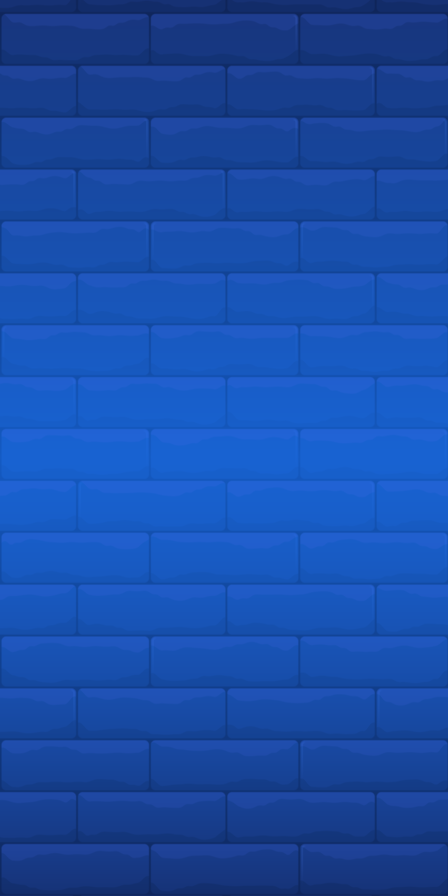
Give the GLSL for this texture, as a Shadertoy shader.

```glsl
// Blue brick wall in running bond, three bricks across and about 17 rows high,
// glowing along its middle. Each brick is a rounded box with a pale top bevel
// and a shaded foot, whose ragged edges come from layered, per-brick sines.

float hash(vec2 p) {
    return fract(sin(dot(p, vec2(41.3, 289.1))) * 4375.85);
}

float roundedBox(vec2 p, vec2 halfSize, float radius) {
    vec2 d = abs(p) - halfSize + radius;
    return length(max(d, 0.0)) + min(max(d.x, d.y), 0.0) - radius;
}

// Broad chipped contour with flattened steps, roughly in -1..1
float raggedEdge(float x, float seed) {
    float phase = seed * 40.0;
    float wave = sin(x * 2.3 + phase) + 0.7 * sin(x * 4.9 - phase * 1.7);
    return 0.6 * wave + 0.12 * sin(wave * 6.0 + phase) + 0.06 * sin(x * 15.0 + phase);
}

void mainImage(out vec4 fragColor, in vec2 fragCoord) {
    vec2 uv = fragCoord / iResolution.xy;
    const float ROWS = 17.27;
    const float BRICK_ASPECT = 2.88;
    float aa = ROWS / iResolution.y;

    // Brick layout: odd rows are shifted by about half a brick
    vec2 grid = vec2(uv.x * 3.0 - 0.004, uv.y * ROWS - 0.02);
    float row = floor(grid.y);
    grid.x -= 0.512 * mod(row, 2.0);
    vec2 id = floor(grid);
    vec2 cell = fract(grid);
    vec2 p = (cell - 0.5) * vec2(BRICK_ASPECT, 1.0);
    float seed = hash(id + 7.0);
    float seed2 = hash(id + 31.0);

    // Glow across the middle, fading to navy at top and bottom
    float dusk = pow(abs(uv.y - 0.49) * 2.0, 1.25);
    vec3 base = mix(vec3(0.095, 0.385, 0.82), vec3(0.09, 0.20, 0.475), dusk);
    vec3 brick = base * (1.0 + (cell.y - 0.5) * mix(0.0, 0.09, dusk));

    // Pale upper bevel, thinning toward the brick's ends
    float ends = smoothstep(1.2, 1.4, abs(p.x));
    float bevelLine = 0.27 - 0.1 * raggedEdge(p.x, seed) + 0.1 * ends;
    float bevel = smoothstep(-aa, aa, p.y - bevelLine);
    brick += bevel * mix(vec3(0.035, 0.005, 0.02), vec3(0.025, 0.027, 0.06), dusk);

    // Shaded foot, turned up at the corners
    float footLine = -0.34 + 0.08 * raggedEdge(p.x, seed2) + 0.12 * ends;
    float foot = smoothstep(aa, -aa, p.y - footLine);
    brick *= 1.0 - foot * vec3(0.12, 0.07, 0.07) * mix(0.35, 1.4, dusk);

    // Faint sliver of light down one side of some bricks
    float edge = roundedBox(p, vec2(BRICK_ASPECT * 0.5, 0.5) - 0.018, 0.09);
    float sideways = sign(seed - 0.4) * p.x;
    float glint = smoothstep(0.03, 0.005, abs(edge + 0.04)) * smoothstep(1.3, 1.38, sideways);
    glint *= smoothstep(-0.4, 0.3, p.y) * step(0.5, seed2);
    brick += glint * mix(0.3, 1.0, dusk) * vec3(0.03, 0.04, 0.06);

    // Thin joints, almost lost in the glow
    vec3 mortar = base * mix(vec3(0.85, 0.93, 0.94), vec3(0.65, 0.73, 0.75), sqrt(dusk));
    vec3 color = mix(brick, mortar, smoothstep(-aa, aa, edge));
    fragColor = vec4(color, 1.0);
}
```
